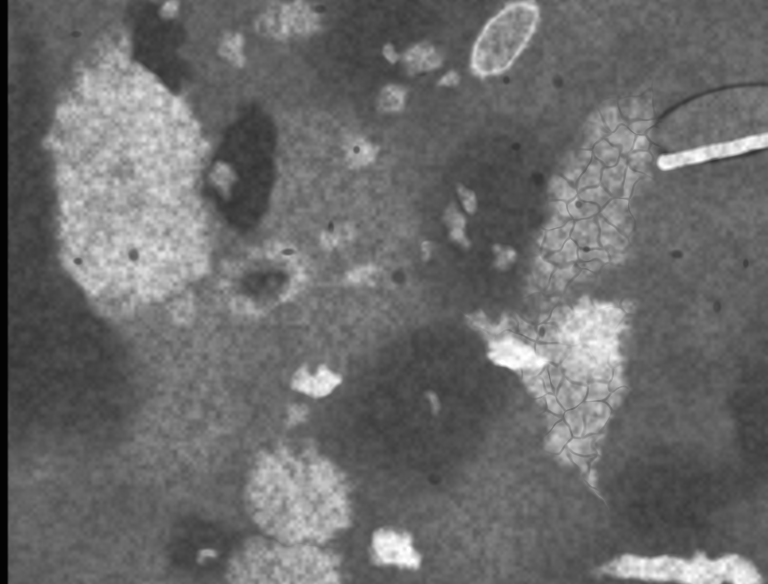
Reproduce this texture procedurally as a Shadertoy shader.

```glsl
// Grey micrograph of a mottled thin section: pale grainy bodies, dark hollows,
// a bright rod and small flecks on a cloudy ground. Soft ellipses on noise-warped
// coordinates set the tones; fine noise and cell walls add the grain.

const float GROUND = 0.365;
const float DARK = 0.26;
const float HAZE = 0.475;
const float PALE = 0.64;
const float WHITE = 0.90;

float hash(vec2 p) {
    vec3 q = fract(vec3(p.xyx) * 0.1031);
    q += dot(q, q.yzx + 33.33);
    return fract((q.x + q.y) * q.z);
}

vec2 hash2(vec2 p) { return vec2(hash(p), hash(p + 57.3)); }

float noise(vec2 p) {
    vec2 i = floor(p), f = fract(p);
    f = f * f * (3.0 - 2.0 * f);
    vec2 e = vec2(0.0, 1.0);
    return mix(mix(hash(i), hash(i + e.yx), f.x),
               mix(hash(i + e.xy), hash(i + e.yy), f.x), f.y);
}

float fbm(vec2 p) {
    float sum = 0.0, amp = 0.533;
    for (int i = 0; i < 4; i++) {
        sum += amp * noise(p);
        p = mat2(1.6, 1.2, -1.2, 1.6) * p + 11.7;
        amp *= 0.5;
    }
    return sum;
}

// 1 on the borders between irregular cells, 0 inside them
float cellWalls(vec2 p) {
    vec2 base = floor(p);
    float near = 9.0, second = 9.0;
    for (int y = -1; y <= 1; y++)
    for (int x = -1; x <= 1; x++) {
        vec2 cell = base + vec2(x, y);
        float d = length(cell + hash2(cell) - p);
        second = min(second, max(near, d));
        near = min(near, d);
    }
    return 1.0 - smoothstep(0.02, 0.22, second - near);
}

// Distance ratio in a tilted ellipse: 1 on its rim
float ellipse(vec2 p, vec2 centre, vec2 radii, float tilt) {
    vec2 d = p - centre, axis = vec2(cos(tilt), sin(tilt));
    return length(vec2(dot(d, axis), dot(d, vec2(-axis.y, axis.x))) / radii);
}

float blob(vec2 p, vec2 centre, vec2 radii, float tilt, float soft) {
    return 1.0 - smoothstep(1.0 - soft, 1.0 + soft, ellipse(p, centre, radii, tilt));
}

float rim(float d, float width) { return exp(-pow((d - 1.0) / width, 2.0)); }

// Positive on the right of the line from a to b
float side(vec2 p, vec2 a, vec2 b) {
    return dot(p - a, normalize(vec2(b.y - a.y, a.x - b.x)));
}

float segment(vec2 p, vec2 a, vec2 b) {
    vec2 d = b - a;
    return length(p - a - d * clamp(dot(p - a, d) / dot(d, d), 0.0, 1.0));
}

void mainImage(out vec4 fragColor, in vec2 fragCoord) {
    vec2 p = fragCoord / iResolution.y;
    vec2 w = p + 0.07 * (vec2(fbm(p * 9.0), fbm(p * 9.0 + 31.0)) - 0.5)
               + 0.016 * (vec2(noise(p * 45.0), noise(p * 45.0 + 9.0)) - 0.5);

    // Cloudy ground with broad haze
    float tone = GROUND + 0.20 * (fbm(p * 5.0 + 3.0) - 0.5);
    tone = mix(tone, HAZE, 0.85 * blob(w, vec2(0.57, 0.58), vec2(0.14, 0.24), 0.25, 0.4));
    tone = mix(tone, HAZE, 0.85 * blob(w, vec2(0.31, 0.34), vec2(0.10, 0.18), 0.0, 0.35));
    tone = mix(tone, HAZE, 0.45 * blob(w, vec2(0.85, 0.12), vec2(0.11, 0.13), 0.0, 0.5));

    // Dark hollows
    tone = mix(tone, DARK, 0.9 * blob(w, vec2(0.04, 0.62), vec2(0.05, 0.38), 0.0, 0.5));
    tone = mix(tone, DARK, 0.7 * blob(w, vec2(0.12, 0.37), vec2(0.11, 0.14), 0.4, 0.5));
    tone = mix(tone, DARK, 0.8 * blob(w, vec2(0.64, 0.94), vec2(0.09, 0.12), 0.0, 0.5));
    tone = mix(tone, DARK, 0.7 * blob(w, vec2(0.86, 0.62), vec2(0.10, 0.15), -0.4, 0.4));
    tone = mix(tone, DARK, 0.7 * blob(w, vec2(0.73, 0.31), vec2(0.13, 0.12), 0.0, 0.3));
    tone = mix(tone, DARK, 0.8 * blob(w, vec2(1.17, 0.15), vec2(0.13, 0.07), 0.2, 0.5));
    tone = mix(tone, DARK, 0.8 * blob(w, vec2(1.30, 0.27), vec2(0.05, 0.11), 0.0, 0.4));
    tone = mix(tone, DARK, 0.8 * blob(w, vec2(0.35, 0.06), vec2(0.06, 0.05), 0.0, 0.4));

    // Pale bodies
    float wedge = max(side(w, vec2(0.80, 0.45), vec2(1.02, 0.15)),
                  max(side(w, vec2(1.02, 0.15), vec2(1.09, 0.48)),
                      side(w, vec2(1.09, 0.48), vec2(0.80, 0.45))));
    float pale = blob(w, vec2(0.225, 0.69), vec2(0.135, 0.25), 0.0, 0.12);
    pale = max(pale, 0.85 * blob(w, vec2(1.03, 0.66), vec2(0.19, 0.07), 1.09, 0.3));
    pale = max(pale, 1.0 - smoothstep(-0.012, 0.012, wedge));
    pale = max(pale, blob(w, vec2(0.52, 0.16), vec2(0.085, 0.08), 0.0, 0.25));
    pale = max(pale, 0.9 * blob(w, vec2(0.49, 0.03), vec2(0.09, 0.05), 0.0, 0.3));
    pale = max(pale, 0.7 * blob(w, vec2(0.50, 0.98), vec2(0.05, 0.04), 0.0, 0.4));
    tone = mix(tone, PALE + 0.34 * (fbm(p * 11.0) - 0.5), pale);
    float walls = cellWalls(w * 26.0) * smoothstep(0.75, 0.95, p.x);
    tone -= 0.13 * pale * walls;

    // Hollows cut beside and into the pale bodies
    tone = mix(tone, DARK, blob(w, vec2(0.28, 0.92), vec2(0.075, 0.045), -0.9, 0.2));
    tone = mix(tone, 0.24, 0.95 * blob(w, vec2(0.423, 0.717), vec2(0.052, 0.098), -0.12, 0.18));
    float rosette = ellipse(w, vec2(0.45, 0.53), vec2(0.07, 0.055), 0.2);
    tone += 0.16 * rim(rosette, 0.3);
    tone -= 0.20 * (1.0 - smoothstep(0.3, 0.9, rosette)) * noise(p * 60.0);

    // Ringed ovals and the bright rod
    float oval = ellipse(mix(p, w, 0.3), vec2(0.861, 0.932), vec2(0.07, 0.037), 0.9);
    tone = mix(tone, 0.54, 1.0 - smoothstep(0.9, 1.1, oval));
    tone += 0.26 * rim(oval, 0.16);
    float shell = ellipse(p, vec2(1.25, 0.79), vec2(0.135, 0.06), 0.22);
    tone = mix(tone, 0.45, 0.8 * (1.0 - smoothstep(0.9, 1.0, shell)));
    tone -= 0.13 * rim(shell, 0.08);
    float rod = segment(mix(p, w, 0.15), vec2(1.14, 0.722), vec2(1.36, 0.772));
    tone = mix(tone, WHITE, 1.0 - smoothstep(0.007, 0.016, rod));

    // White cores
    tone = mix(tone, WHITE, 0.8 * blob(w, vec2(1.02, 0.42), vec2(0.065, 0.05), 0.4, 0.4));
    tone = mix(tone, 0.97, blob(w, vec2(0.88, 0.385), vec2(0.045, 0.024), -0.2, 0.25));
    tone = mix(tone, WHITE, blob(w, vec2(0.69, 0.07), vec2(0.033, 0.042), 0.0, 0.3));
    tone = mix(tone, WHITE, 0.9 * blob(w, vec2(1.18, 0.02), vec2(0.13, 0.027), 0.0, 0.3));
    tone = mix(tone, WHITE, 0.9 * blob(w, vec2(0.55, 0.355), vec2(0.03, 0.02), 0.0, 0.35));

    // Scattered pale beads and dark specks
    for (int i = 0; i < 22; i++) {
        vec2 id = vec2(i, 4.0), size = 0.010 + 0.016 * hash2(id + 20.0);
        vec2 bead = vec2(0.3 + 0.6 * hash(id), hash(id + 8.0));
        vec2 speck = hash2(id + 40.0) * vec2(1.3, 1.0);
        tone = mix(tone, 0.70, 0.7 * blob(w, bead, size, 0.5, 0.6));
        tone = mix(tone, 0.20, 0.6 * blob(p, speck, size * 0.45, 0.0, 0.5));
    }

    // Fine grain, stronger in bright parts, and the black left margin
    float grain = 0.6 * noise(p * 80.0) + 0.4 * noise(p * 150.0 + 5.0) - 0.5;
    tone += grain * mix(0.11, 0.36, smoothstep(0.34, 0.60, tone));
    tone = mix(0.01, tone, smoothstep(0.011, 0.016, p.x));
    fragColor = vec4(vec3(clamp(tone, 0.0, 1.0)), 1.0);
}
```
